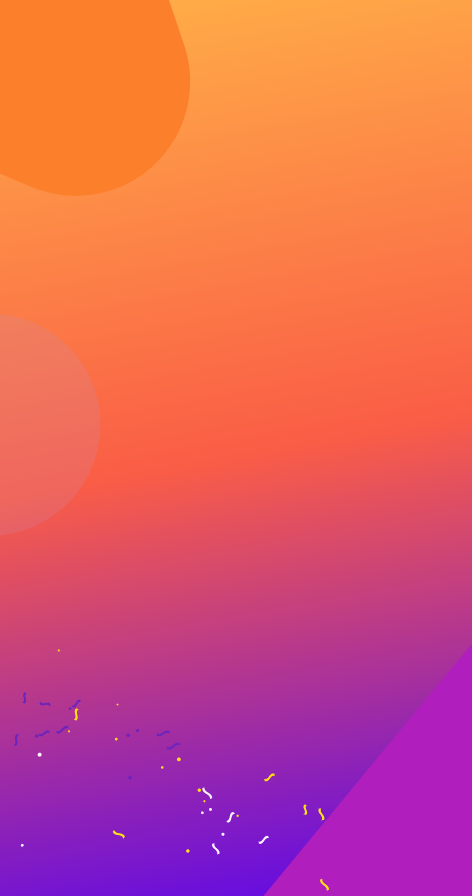
Write a WebGL 1 fragment shader that draws this background.

```glsl
precision highp float;

uniform vec2 u_resolution;

float hash(float n) {
  return fract(sin(n * 12.9898) * 43758.5453);
}

// Edge coverage, softened over one pixel
float fill(float dist) {
  return clamp(0.5 - dist * u_resolution.y, 0.0, 1.0);
}

// Three-stop sunset running down a slightly tilted axis
vec3 sunset(vec2 p) {
  float t = 1.0 - p.y + 0.18 * p.x;
  vec3 amber = vec3(1.0, 0.67, 0.28);
  vec3 coral = vec3(0.98, 0.365, 0.275);
  vec3 violet = vec3(0.40, 0.05, 0.88);
  vec3 col = mix(amber, coral, clamp((t - 0.035) / 0.522, 0.0, 1.0));
  return mix(col, violet, clamp((t - 0.557) / 0.5, 0.0, 1.0));
}

// Disc with two tangent sides tapering to the upper left
float teardrop(vec2 p, float radius) {
  float along = dot(p, vec2(0.68, -0.733));
  float across = abs(dot(p, vec2(0.733, 0.68)));
  vec2 side = vec2(0.41, 0.912);
  if (along * side.y > across * side.x) return length(p) - radius;
  return dot(vec2(along, across), side) - radius;
}

// Short wavy ribbon
float ribbon(vec2 p, float halfLength) {
  float wave = 0.0016 * sin(p.x / halfLength * 2.5);
  return max(abs(p.x) - halfLength, abs(p.y - wave) - 0.0013);
}

vec3 addConfetti(vec3 col, vec2 p) {
  for (int i = 0; i < 38; i++) {
    float id = float(i) + 1.0;
    float kind = hash(id + 0.37);

    // Each colour keeps to its own band of heights
    vec3 tint = vec3(1.0, 0.87, 0.10);
    vec2 band = vec2(0.0, 1.0);
    float reach = 0.365;
    if (kind > 0.72) {
      tint = vec3(0.42, 0.14, 0.74);
      band = vec2(0.55, 1.0);
      reach = 0.22;
    } else if (kind > 0.42) {
      tint = vec3(1.0, 0.95, 1.0);
      band = vec2(0.0, 0.7);
      reach = 0.31;
    }

    float x = reach * hash(id * 1.7 + 4.1);
    float ceiling = 0.315 - 0.6 * x;
    float y = ceiling * mix(band.x, band.y, hash(id * 2.3 + 9.7));

    float angle = 6.2832 * hash(id * 3.1 + 2.9);
    float c = cos(angle);
    float s = sin(angle);
    vec2 q = mat2(c, -s, s, c) * (p - vec2(x, y));

    float size = hash(id * 4.3 + 7.7);
    float dist = size < 0.35
      ? length(q) - mix(0.001, 0.0022, size / 0.35)
      : ribbon(q, mix(0.004, 0.0075, size));
    col = mix(col, tint, fill(dist));
  }
  return col;
}

void main() {
  vec2 p = gl_FragCoord.xy / u_resolution.y;
  vec3 col = sunset(p);

  // Orange blob in the top corner
  float blob = teardrop(p - vec2(0.0846, 0.909), 0.1276);
  col = mix(col, vec3(0.99, 0.50, 0.17), fill(blob));

  // Translucent disc on the left edge
  float disc = length(p - vec2(-0.012, 0.526)) - 0.124;
  col = mix(col, vec3(0.78, 0.55, 0.72), 0.2 * fill(disc));

  // Magenta corner
  float corner = dot(p - vec2(0.294, 0.0), vec2(-0.771, 0.637));
  col = mix(col, vec3(0.69, 0.12, 0.74), fill(corner));

  gl_FragColor = vec4(addConfetti(col, p), 1.0);
}
```
